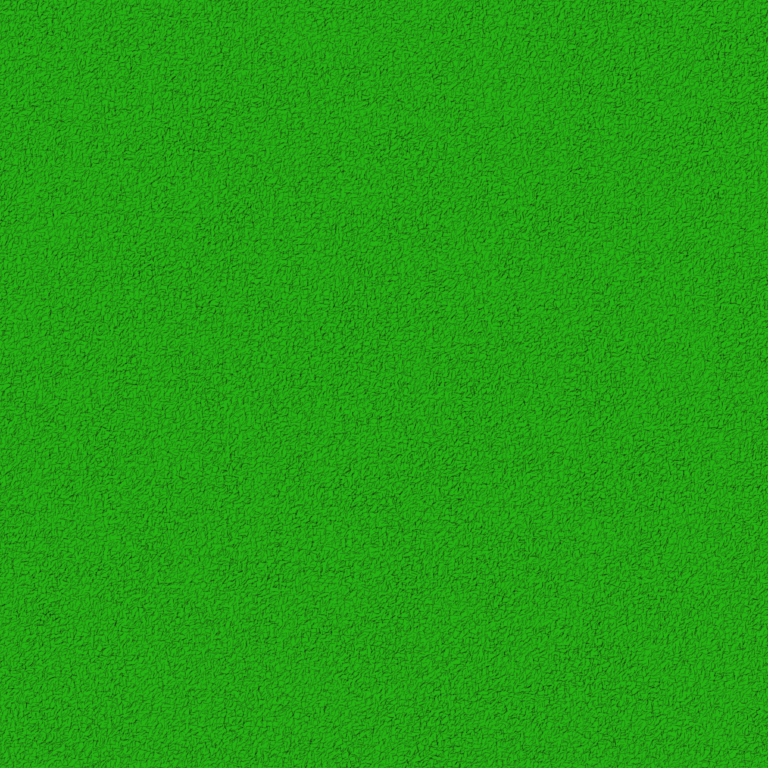
Reproduce this texture procedurally as a Shadertoy shader.

```glsl
#define GRASS_LIGHT vec3(0.151, 0.709, 0.082)
#define BLADE_DARK vec3(0.100, 0.290, 0.060)
#define CELLS 246.0
#define BLADE_LENGTH 0.0052
#define BLADE_WIDTH 0.00021
#define PIXEL_BLUR 0.50
#define LEAN 1.12
#define LEAN_SPREAD 1.4
#define FLAT_SHARE 0.28
#define BEND 95.0
#define MOTTLE 0.26

// Integer hash giving three independent values in 0..1
vec3 hash3(vec2 cell, uint seed) {
    uvec3 v = uvec3(uvec2(ivec2(cell) + 4096), seed);
    v = v * 1664525u + 1013904223u;
    v.x += v.y * v.z; v.y += v.z * v.x; v.z += v.x * v.y;
    v ^= v >> 16u;
    v.x += v.y * v.z; v.y += v.z * v.x; v.z += v.x * v.y;
    return vec3(v >> 8u) / 16777216.0;
}

float valueNoise(vec2 p, uint seed) {
    vec2 i = floor(p), f = fract(p);
    f = f * f * (3.0 - 2.0 * f);
    float low = mix(hash3(i, seed).x, hash3(i + vec2(1, 0), seed).x, f.x);
    float high = mix(hash3(i + vec2(0, 1), seed).x, hash3(i + vec2(1, 1), seed).x, f.x);
    return mix(low, high, f.y);
}

// Faint patches, stretched along rows and columns
float mottle(vec2 p) {
    float rows = valueNoise(p * vec2(26.0, 90.0), 11u);
    float columns = valueNoise(p * vec2(64.0, 20.0), 12u);
    return rows + columns - 1.0;
}

// Distance to a curved blade centred on the origin
float bladeDistance(vec2 p, float angle, float len, float bend) {
    vec2 along = vec2(cos(angle), sin(angle));
    vec2 q = vec2(dot(p, along), dot(p, vec2(-along.y, along.x)));
    float x = clamp(q.x, -0.5 * len, 0.5 * len);
    return length(q - vec2(x, bend * (x * x - len * len / 12.0)));
}

// Summed cover of all blades near a point, softened to the pixel size
float bladeCover(vec2 p, float pixel) {
    float sigma = length(vec2(BLADE_WIDTH, PIXEL_BLUR * pixel));
    vec2 home = floor(p * CELLS);
    float cover = 0.0;
    for (int y = -2; y <= 2; y++)
    for (int x = -2; x <= 2; x++) {
        vec2 cell = home + vec2(x, y);
        vec3 place = hash3(cell, 1u);
        vec3 shape = hash3(cell, 2u);
        vec2 root = (cell + 0.5 + 0.95 * (place.xy - 0.5)) / CELLS;
        float angle = place.z < FLAT_SHARE
            ? 0.9 * (shape.x - 0.4)
            : LEAN + LEAN_SPREAD * (shape.x - 0.5);
        float len = BLADE_LENGTH * mix(0.7, 1.2, shape.y);
        float bend = BEND * (2.0 * shape.z - 1.0);
        float d = bladeDistance(p - root, angle, len, bend) / sigma;
        float strength = mix(0.75, 1.25, fract(place.z * 7.0));
        cover += strength * BLADE_WIDTH / sigma * exp(-0.5 * d * d);
    }
    return cover;
}

void mainImage(out vec4 fragColor, in vec2 fragCoord) {
    float pixel = 1.0 / iResolution.y;
    vec2 p = fragCoord * pixel;
    float cover = bladeCover(p, pixel) * (1.0 + MOTTLE * mottle(p));
    fragColor = vec4(mix(GRASS_LIGHT, BLADE_DARK, min(cover, 1.0)), 1.0);
}
```
